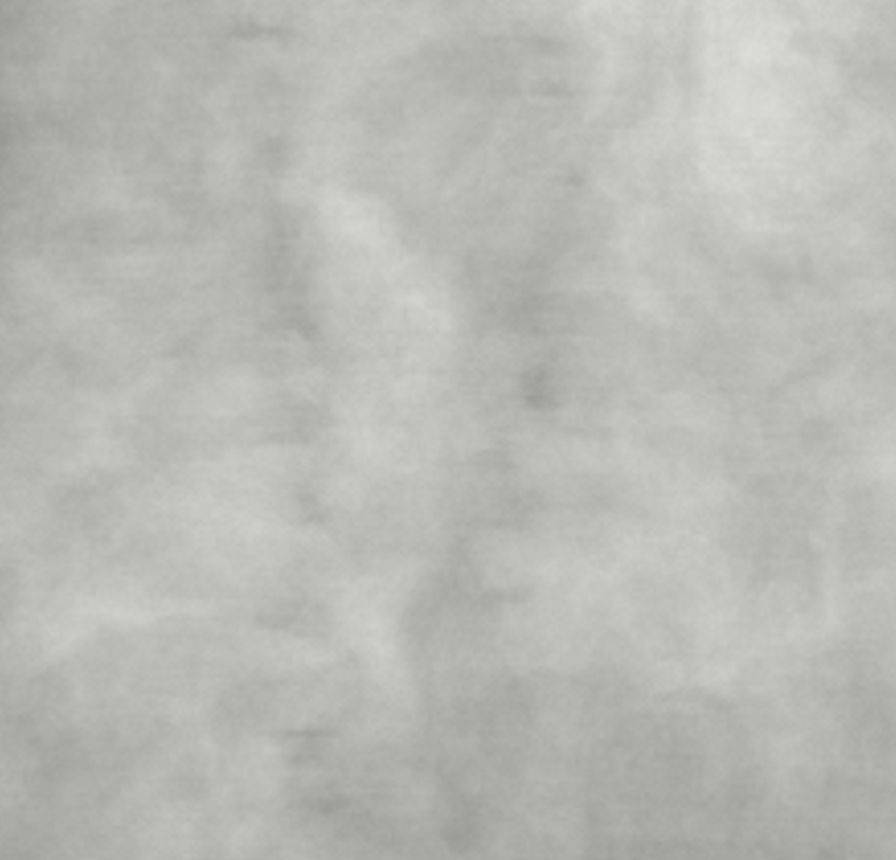
Give the GLSL for this texture, as a WebGL 1 fragment shader.

```glsl
precision highp float;
// Weathered pale grey plaster: soft clouded tones from warped fractal noise,
// two vertical trails of dark smudges scattered by hash, light wisps,
// faint brushed streaks and a very fine grain.
uniform vec2 u_resolution;

const vec3 PLASTER_TONE = vec3(0.737, 0.737, 0.719);
const int STAINS_PER_TRAIL = 9;

float hash(vec2 p) {
  vec3 q = fract(vec3(p.xyx) * 0.1031);
  q += dot(q, q.yzx + 33.33);
  return fract((q.x + q.y) * q.z);
}

float noise(vec2 p) {
  vec2 cell = floor(p);
  vec2 f = fract(p);
  f = f * f * f * (f * (f * 6.0 - 15.0) + 10.0);
  float low = mix(hash(cell), hash(cell + vec2(1.0, 0.0)), f.x);
  float high = mix(hash(cell + vec2(0.0, 1.0)), hash(cell + vec2(1.0)), f.x);
  return mix(low, high, f.y);
}

// Fractal sum, rotated per octave to hide the lattice; centred on zero.
float fbm(vec2 p) {
  float sum = 0.0;
  float weight = 0.5;
  for (int i = 0; i < 6; i++) {
    sum += weight * (noise(p) - 0.5);
    p = mat2(0.8, 0.6, -0.6, 0.8) * p * 2.03 + 17.3;
    weight *= 0.54;
  }
  return sum;
}

// Soft bright creases where the noise crosses zero, broken into patches.
float wisps(vec2 p, float seed) {
  float level = fbm(p * vec2(4.5, 2.4) + seed) * 12.0;
  float patches = smoothstep(-0.02, 0.24, fbm(p * 4.0 + seed + 41.0));
  return patches / (1.0 + level * level);
}

// A column of soft smudges, drifting sideways from foot to head.
float stainTrail(vec2 p, vec2 foot, vec2 head, float seed) {
  float total = 0.0;
  for (int i = 0; i < STAINS_PER_TRAIL; i++) {
    float id = float(i);
    float t = (id + 0.2 + 0.6 * hash(vec2(id, seed))) / float(STAINS_PER_TRAIL);
    vec2 center = mix(foot, head, t);
    center.x += 0.04 * (hash(vec2(seed, id + 9.0)) - 0.5);
    vec2 size = mix(vec2(0.020, 0.018), vec2(0.048, 0.036),
                    vec2(hash(vec2(id + 3.0, seed)), hash(vec2(id + 6.0, seed))));
    vec2 d = (p - center) / size;
    float strength = mix(0.35, 1.0, hash(vec2(id + 21.0, seed)));
    strength *= mix(1.15, 0.65, t);
    total += strength * exp(-dot(d, d));
  }
  return total;
}

// Broad light falloff: dim left edge, bright upper right.
float lighting(vec2 uv) {
  float slope = 0.035 * (uv.x - 0.5) + 0.03 * (uv.y - 0.5);
  float leftShade = 0.07 * exp(-uv.x * 8.0);
  float rightShade = 0.03 * smoothstep(0.75, 1.0, uv.x) * smoothstep(0.7, 0.2, uv.y);
  float footShade = 0.025 * exp(-uv.y * 14.0);
  return slope - leftShade - rightShade - footShade;
}

void main() {
  vec2 uv = gl_FragCoord.xy / u_resolution;
  vec2 p = gl_FragCoord.xy / u_resolution.y;

  // Warped clouds at three scales, plus tall vertical bands.
  vec2 warp = vec2(fbm(p * 3.0 + 5.0), fbm(p * 3.0 + 29.0));
  float clouds = 0.12 * fbm(p * 3.2 + warp * 1.1 + 11.0);
  clouds += 0.13 * fbm(p * 8.0 + warp * 2.0 + 63.0);
  clouds += 0.07 * fbm(p * vec2(7.0, 1.8) + warp + 83.0);
  clouds += 0.065 * fbm(p * vec2(19.0, 24.0) + warp * 3.0 + 97.0);

  // Smudges with ragged outlines and horizontal brushing.
  vec2 ragged = p + 0.055 * vec2(fbm(p * 17.0 + 7.0), fbm(p * 17.0 + 51.0));
  float stains = stainTrail(ragged, vec2(0.37, 0.0), vec2(0.31, 1.0), 4.0);
  stains += 0.9 * stainTrail(ragged, vec2(0.60, 0.28), vec2(0.66, 1.0), 13.0);
  float brushing = noise(p * vec2(16.0, 105.0) + warp * 4.0);
  stains *= 0.5 + 0.8 * brushing;

  // Wide dim halo that gathers around the trails.
  float halo = exp(-pow((p.x - 0.36) / 0.10, 2.0)) * smoothstep(0.35, 0.0, p.y);
  halo += 0.7 * exp(-pow((p.x - 0.61) / 0.09, 2.0)) * exp(-pow((p.y - 0.43) / 0.2, 2.0));

  float light = wisps(p + warp * 0.2, 23.0) + 0.6 * wisps(p.yx + warp * 0.2, 71.0);
  float streaks = noise(p * vec2(9.0, 150.0) + 31.0) - 0.5;
  float grain = noise(p * 210.0) + noise(p * 110.0 + 13.0) - 1.0;

  float shade = lighting(uv) + clouds + 0.03 * light;
  shade -= 0.115 * stains + 0.02 * halo;
  shade += 0.012 * streaks + 0.017 * grain;
  gl_FragColor = vec4(PLASTER_TONE + shade, 1.0);
}
```
